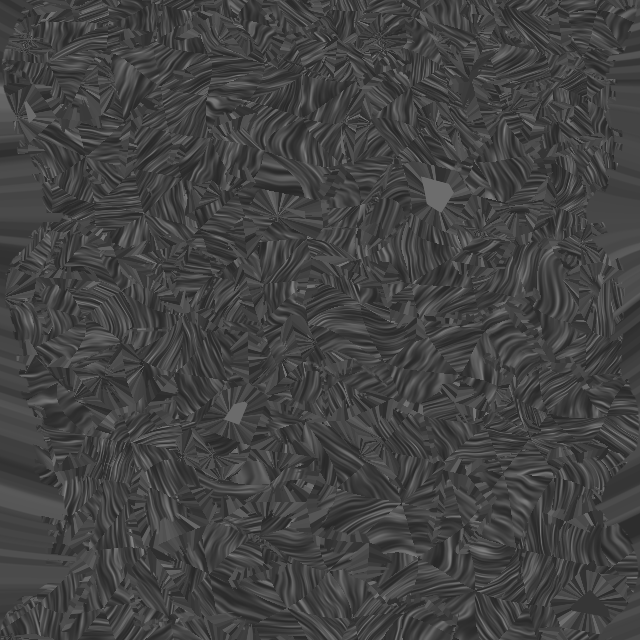
A WebGL 1 fragment shader for this texture:

```glsl
precision highp float;
// Dark grey fibrous patchwork: fine grain follows the contours of a random
// field that is linear on each triangle, so it bends sharply at the creases.
// Ragged fans of broad strips fill Voronoi seams and the side margins.
uniform vec2 u_resolution;

#define PATCHES 8.0        // triangles across the canvas
#define GRAIN_DENSITY 30.0 // grain lines per patch
#define GRAIN_RATE 2.4     // streak breaks per patch
#define GRAIN_DARK 0.155
#define GRAIN_RANGE 0.38
#define FAN_STRIPS 9.0     // strips per radian of a fan
#define SEAM_WIDTH 0.30
#define FLAT_SHARE 0.05    // share of cells with a flat facet
#define FLAT_INSET 0.30
#define MARGIN 0.10
#define EDGE_SOFT 0.02

float hash(vec2 p) {
  vec3 q = fract(vec3(p.xyx) * 0.1031);
  q += dot(q, q.yzx + 33.33);
  return fract((q.x + q.y) * q.z);
}

vec2 sitePoint(vec2 id) { return id + vec2(hash(id + 17.3), hash(id + 71.9)); }

float noise(vec2 p) {
  vec2 i = floor(p), f = fract(p);
  f = f * f * (3.0 - 2.0 * f);
  return mix(mix(hash(i), hash(i + vec2(1.0, 0.0)), f.x),
             mix(hash(i + vec2(0.0, 1.0)), hash(i + 1.0), f.x), f.y);
}

// Grey of one strip, with an occasional bright one.
float stripTone(float id, float seed) {
  float h = hash(vec2(id, seed));
  return 0.17 + 0.16 * h + 0.14 * pow(hash(vec2(id + 9.0, seed + 5.0)), 8.0);
}

// Row of flat strips with narrow soft joins.
float strips(float t, float seed) {
  float i = floor(t);
  return mix(stripTone(i, seed), stripTone(i + 1.0, seed), smoothstep(0.7, 1.0, fract(t)));
}

// Streaks along the contours of a piecewise linear field.
float grain(vec2 q) {
  vec2 s = q + (q.x + q.y) * 0.366;
  vec2 i = floor(s), f = fract(s);
  vec2 corner = f.x > f.y ? vec2(1.0, 0.0) : vec2(0.0, 1.0);
  float a = hash(i), b = hash(i + corner), c = hash(i + 1.0);
  vec2 slope = f.x > f.y ? vec2(b - a, c - b) : vec2(c - b, b - a);
  float field = a + dot(slope, f);
  slope += 0.366 * (slope.x + slope.y);
  float steep = max(length(slope), 0.12);
  // Powers of two even out the spacing while keeping lines joined.
  float density = exp2(floor(log2(GRAIN_DENSITY / steep) + 0.5));
  float across = field * density + 1.5 * noise(q * 5.0);
  float along = dot(q, vec2(-slope.y, slope.x)) / steep * GRAIN_RATE;
  float n = 0.65 * noise(vec2(across, along))
          + 0.35 * noise(vec2(across * 1.7 + 40.0, along * 2.3));
  return GRAIN_DARK + GRAIN_RANGE * n * n;
}

// Fans around cell sites; returns tone and coverage.
vec2 fans(vec2 q) {
  vec2 site = vec2(9.0), cell = vec2(0.0);
  for (int k = 0; k < 9; k++) {
    vec2 id = floor(q) + vec2(mod(float(k), 3.0), floor((float(k) + 0.5) / 3.0)) - 1.0;
    vec2 d = sitePoint(id) - q;
    if (dot(d, d) < dot(site, site)) { site = d; cell = id; }
  }
  float border = 9.0, pairHash = 0.0;
  for (int k = 0; k < 25; k++) {
    vec2 id = cell + vec2(mod(float(k), 5.0), floor((float(k) + 0.5) / 5.0)) - 2.0;
    vec2 d = sitePoint(id) - q;
    vec2 gap = d - site;
    if (dot(gap, gap) > 0.0001) {
      float dist = dot(0.5 * (d + site), normalize(gap));
      if (dist < border) { border = dist; pairHash = hash(id + cell + 3.7); }
    }
  }
  float seed = hash(cell + 50.0) * 90.0;
  float t = atan(site.y, site.x + 0.0001) * FAN_STRIPS;
  float ragged = 0.55 + 0.7 * hash(vec2(floor(t), seed + 2.0));
  float width = SEAM_WIDTH * smoothstep(0.35, 1.0, pairHash) * ragged;
  float cover = 1.0 - smoothstep(width - EDGE_SOFT, width + EDGE_SOFT, border);
  cover *= step(EDGE_SOFT, width);
  float tone = strips(t, seed);
  if (hash(cell + 8.0) < FLAT_SHARE) {
    float facet = 0.2 + 0.25 * hash(cell + 23.0);
    tone = mix(tone, facet, smoothstep(0.0, EDGE_SOFT, border - FLAT_INSET));
    cover = 1.0;
  }
  return vec2(tone, cover);
}

// Broad strips reaching in from the left and right sides.
vec2 margins(vec2 p) {
  float side = step(0.5, p.x);
  float inset = mix(p.x, 1.0 - p.x, side);
  float tilt = noise(vec2(side * 7.0 + 3.0, p.y * 4.0)) - 0.5;
  float row = p.y + inset * tilt * 1.6;
  float tone = mix(strips(row * 90.0, side), strips(row * 24.0, side + 4.0), 0.55);
  float n = noise(vec2(side * 9.0, p.y * 9.0));
  float reach = MARGIN * n * n * (0.7 + 0.6 * hash(vec2(floor(row * 90.0), side)));
  return vec2(tone, 1.0 - smoothstep(reach, reach + 0.003, inset));
}

void main() {
  vec2 p = gl_FragCoord.xy / u_resolution;
  // Patches shrink towards the top and are gently warped.
  vec2 q = (p - vec2(0.5, 0.0)) * PATCHES * (1.0 + 0.25 * p.y) + 40.0;
  vec2 warp = vec2(noise(q * 0.9), noise(q * 0.9 + 31.0)) - 0.5;
  vec2 fan = fans(q * 1.3 + 0.3 * warp), margin = margins(p);
  float tone = mix(grain(q + 0.7 * warp), fan.x, fan.y);
  gl_FragColor = vec4(vec3(mix(tone, margin.x, margin.y)), 1.0);
}
```
